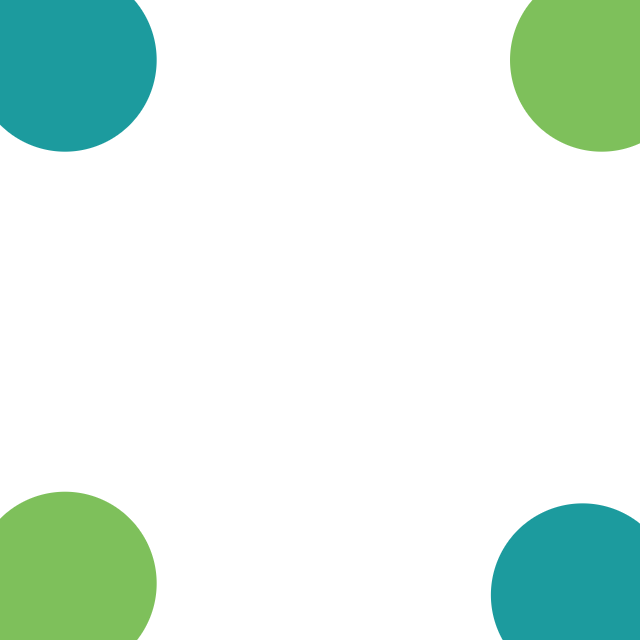
A WebGL 2 fragment shader for this background:

```glsl
#version 300 es
precision highp float;
// Four flat teal and green discs cropped by the corners of a white canvas.

uniform vec2 u_resolution;
out vec4 fragColor;

const vec3 WHITE = vec3(1.0);
const vec3 TEAL = vec3(0.110, 0.608, 0.620);
const vec3 GREEN = vec3(0.494, 0.753, 0.357);
const float DISC_RADIUS = 0.1432;

float circleDistance(vec2 point, vec2 centre, float radius) {
    return length(point - centre) - radius;
}

// Coverage of a shape, smoothed over one pixel at its edge
float coverage(float signedDistance, float pixelSize) {
    return clamp(0.5 - signedDistance / pixelSize, 0.0, 1.0);
}

// Lays one disc over the colour below it
vec3 addDisc(vec3 below, vec3 discColour, vec2 point, vec2 centre, float pixelSize) {
    float edge = circleDistance(point, centre, DISC_RADIUS);
    return mix(below, discColour, coverage(edge, pixelSize));
}

void main() {
    float shortSide = min(u_resolution.x, u_resolution.y);
    vec2 canvasSize = u_resolution / shortSide;
    vec2 point = gl_FragCoord.xy / shortSide;
    float pixelSize = 1.0 / shortSide;

    vec3 colour = WHITE;

    // Upper corners
    colour = addDisc(colour, TEAL, point, vec2(0.1016, 0.9062) * canvasSize, pixelSize);
    colour = addDisc(colour, GREEN, point, vec2(0.9401, 0.9062) * canvasSize, pixelSize);

    // Lower corners
    colour = addDisc(colour, GREEN, point, vec2(0.1016, 0.0885) * canvasSize, pixelSize);
    colour = addDisc(colour, TEAL, point, vec2(0.9102, 0.0703) * canvasSize, pixelSize);

    fragColor = vec4(colour, 1.0);
}
```
